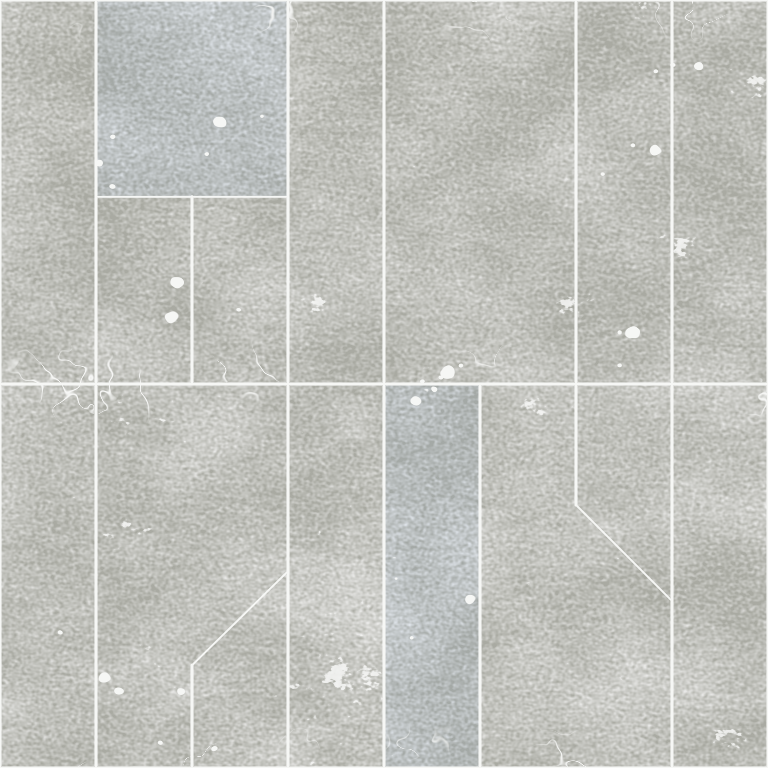
Give the GLSL for this texture, as a Shadertoy shader.

```glsl
#define COLUMNS 8.0
#define ROW_HEIGHT 4.0
#define LINE_HALF 0.016
#define THIN_HALF 0.010
#define CHIP_COUNT 33
#define FLAKE_COUNT 9
#define GRAIN 0.85
#define CLOUDS 0.75
#define SHADE vec3(0.682, 0.686, 0.656)
#define LIGHT vec3(0.835, 0.836, 0.822)
#define WHITE vec3(0.965, 0.967, 0.962)
#define COOL vec3(0.970, 0.992, 1.025)

vec2 hash2(vec2 p) {
    vec3 q = fract(p.xyx * vec3(0.1031, 0.1030, 0.0973));
    q += dot(q, q.yzx + 33.33);
    return fract((q.xx + q.yz) * q.zy);
}

float gradientDot(vec2 cell, vec2 f, vec2 corner) {
    return dot(hash2(cell + corner + 71.0) * 2.0 - 1.0, f - corner);
}

float noise(vec2 p) {
    vec2 cell = floor(p), f = p - cell;
    vec2 u = f * f * f * (f * (f * 6.0 - 15.0) + 10.0);
    vec2 e = vec2(0, 1);
    return mix(mix(gradientDot(cell, f, e.xx), gradientDot(cell, f, e.yx), u.x),
               mix(gradientDot(cell, f, e.xy), gradientDot(cell, f, e.yy), u.x), u.y);
}

float fbm(vec2 p) {
    float sum = 0.0, amp = 1.0;
    for (int i = 0; i < 4; i++) {
        sum += amp * noise(p);
        p = mat2(1.6, 1.2, -1.2, 1.6) * p + 7.3;
        amp *= 0.55;
    }
    return sum;
}

float segment(vec2 p, vec2 a, vec2 b) {
    vec2 d = b - a;
    return length(p - a - d * clamp(dot(p - a, d) / max(dot(d, d), 1e-5), 0.0, 1.0));
}

float fill(float dist, float px) {
    return 1.0 - smoothstep(-0.6 * px, 0.6 * px, dist);
}

float glow(vec2 p, vec2 center, vec2 size) {
    vec2 d = (p - center) / size;
    return exp(-dot(d, d));
}

// Signed distance to the joints between the panels
float joints(vec2 p) {
    float i = round(p.x);
    bool top = p.y > ROW_HEIGHT;
    float low = top ? 4.0 : (i == 6.0 ? 2.74 : 0.0);
    float high = top ? (i == 2.0 ? 5.95 : i == 5.0 ? 4.0 : 8.0) : (i == 2.0 ? 1.07 : 4.0);
    float d = segment(p, vec2(i, low), vec2(i, high));
    d = min(d, abs(p.y - ROW_HEIGHT * round(p.y / ROW_HEIGHT))) - LINE_HALF;
    float thin = segment(p, vec2(1, 5.95), vec2(3, 5.95));
    thin = min(thin, segment(p, vec2(2, 1.07), vec2(3, 2.05)));
    thin = min(thin, segment(p, vec2(6, 2.74), vec2(7, 1.74)));
    return min(d, thin - THIN_HALF);
}

// Column and row of the panel, with merged columns sharing one number
vec2 panelId(vec2 p) {
    float c = floor(p.x);
    if (p.y > ROW_HEIGHT) {
        if (c == 5.0) c = 4.0;
        if (p.y > 5.95 && (c == 1.0 || c == 2.0)) return vec2(1, 2);
        return vec2(c, 1);
    }
    if (c == 2.0 && p.y > p.x - 0.93) c = 1.0;
    if (c == 6.0 && p.y < 8.74 - p.x) c = 5.0;
    return vec2(c, 0);
}

void mainImage(out vec4 fragColor, in vec2 fragCoord) {
    vec2 p = fragCoord / iResolution.xy * COLUMNS;
    float px = COLUMNS / iResolution.y;
    vec2 id = panelId(p);

    // Cloudy concrete with horizontal brushing and fine grain
    float cloud = fbm(p * vec2(0.75, 0.95) + 3.7);
    float streak = noise(p * vec2(2.3, 19.0)) + 0.6 * noise(p * vec2(6.1, 33.0) + 9.0);
    float grain = noise(mat2(0.98, 0.17, -0.17, 0.98) * p * vec2(18.7, 29.3))
                + noise(mat2(0.95, -0.31, 0.31, 0.95) * p * vec2(25.1, 27.7) + 40.0);
    float pale = glow(p, vec2(3.45, 0.7), vec2(0.7, 0.9)) + 0.7 * glow(p, vec2(1.6, 3.6), vec2(1.1, 0.4))
               + 0.6 * glow(p, vec2(1.6, 1.1), vec2(0.6, 0.5)) + 0.4 * glow(p, vec2(4.6, 2.3), vec2(1.4, 0.7));
    float tone = 0.43 + CLOUDS * cloud * 0.8 + 0.35 * streak + GRAIN * grain;
    tone += 0.14 * (hash2(id + 5.0).x - 0.5) + 0.5 * pale * (0.7 + cloud);
    vec3 color = mix(SHADE, LIGHT, clamp(tone, -0.12, 1.5));
    if (id == vec2(1, 2) || id == vec2(4, 0)) color *= COOL;

    // Flaking patches and worn specks
    float flakeArea = 0.55 * pale;
    for (int i = 0; i < FLAKE_COUNT; i++) {
        vec2 h = hash2(vec2(i, 17));
        flakeArea += glow(p, h * COLUMNS, vec2(0.32, 0.16));
    }
    float rough = fbm(p * vec2(5.0, 9.0)) + 0.35 * grain;
    float white = 0.85 * smoothstep(0.75, 1.05, rough + 0.75 * flakeArea);

    // Chips in small clusters of uneven size
    float wobble = 0.025 * noise(p * 11.0);
    for (int i = 0; i < CHIP_COUNT; i++) {
        vec2 center = hash2(vec2(i / 3, 53)) * COLUMNS + (hash2(vec2(i, 91)) - 0.5) * 0.9;
        float size = hash2(vec2(i, 29)).x;
        float radius = 0.018 + 0.055 * size * size * size;
        white = max(white, fill(length((p - center) * vec2(0.85, 1.0)) - radius + wobble, px));
    }

    // Hairline cracks starting at the horizontal joints
    float edge = abs(p.y - ROW_HEIGHT * round(p.y / ROW_HEIGHT));
    float crackField = abs(noise(p * 2.6 + 0.5 * vec2(noise(p * 6.0), noise(p * 6.0 + 20.0))));
    float crackArea = smoothstep(0.5, 0.15, edge) * smoothstep(0.06, 0.2, noise(p * 0.9 + 31.0));
    white = max(white, crackArea * fill(crackField - 0.016, 2.6 * px));

    white = max(white, fill(joints(p), px));
    fragColor = vec4(mix(color, WHITE, white), 1.0);
}
```
